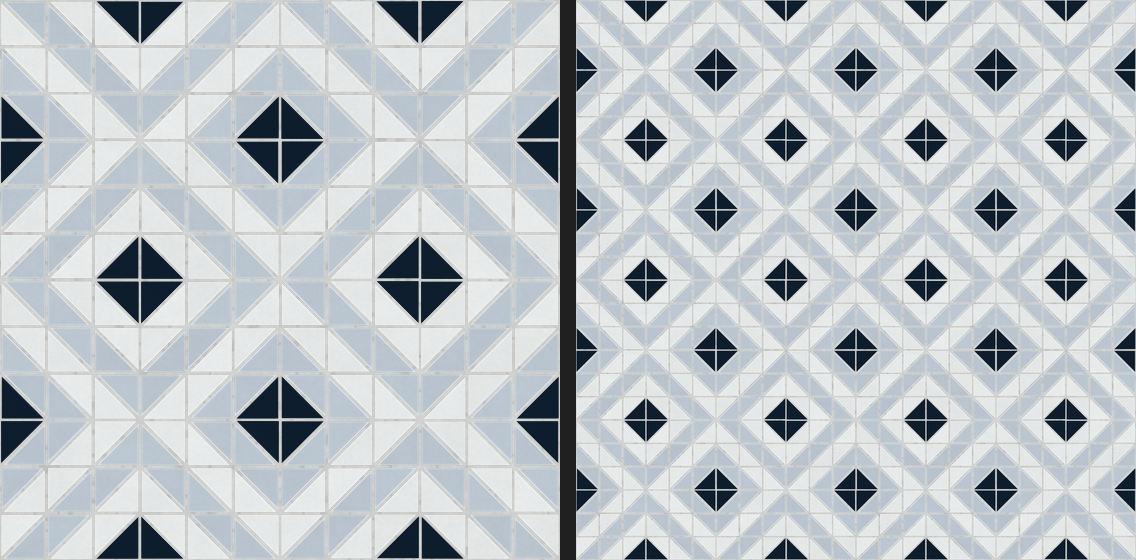
Left, the tile; right, the same tile 2 across and 2 down.
Give the GLSL for this pattern, as a Shadertoy shader.

```glsl
// Glazed triangle mosaic: nested diamonds of navy, white and pale blue tiles, 2 x 2 repeats.
// The plane is folded into one quadrant of a 6 x 6 cell repeat; each square cell is cut
// along its diagonal, and the diagonal band number picks the tile colour.

float hash(vec2 p) {
    return fract(sin(dot(p, vec2(127.1, 311.7))) * 43758.5453);
}

// Value noise that wraps every `period` lattice cells
float wrapNoise(vec2 p, float period) {
    vec2 i = floor(p), f = fract(p);
    f = f * f * (3.0 - 2.0 * f);
    vec2 a = mod(i, period), b = mod(i + 1.0, period);
    return mix(mix(hash(a), hash(vec2(b.x, a.y)), f.x),
               mix(hash(vec2(a.x, b.y)), hash(b), f.x), f.y);
}

// Rounded right triangle with legs on the axes, inset by the grout; negative inside
float triangleTile(vec2 f) {
    vec3 edges = vec3(0.031 - f, (f.x + f.y - 1.0) * 0.7071 + 0.029);
    vec3 k = edges + 0.016;
    return length(max(k, 0.0)) + min(max(k.x, max(k.y, k.z)), 0.0) - 0.016;
}

vec3 bandColor(float band) {
    if (band < 0.5 || band > 4.5) return vec3(0.055, 0.115, 0.175);
    return mod(band, 2.0) > 0.5 ? vec3(0.90, 0.91, 0.91) : vec3(0.725, 0.77, 0.81);
}

void mainImage(out vec4 fragColor, in vec2 fragCoord) {
    vec2 uv = fragCoord / iResolution.xy;
    vec2 p = uv * 12.0;
    float aa = 12.0 / min(iResolution.x, iResolution.y);

    // Fold around the white-ringed diamond; the blue-ringed one lies at (3, 3)
    vec2 q = abs(mod(p, 6.0) - vec2(3.0, 3.0));
    q.y = 3.0 - q.y;
    vec2 cell = floor(q), f = fract(q);

    // Split the cell into its inner and outer triangle
    float outer = step(1.0, f.x + f.y);
    f = mix(f, 1.0 - f, outer);
    float band = cell.x + cell.y + outer;

    // Slight misplacement and tone of each tile
    vec2 id = mod(floor(p), 12.0) + outer * vec2(17.0, 31.0);
    f += (vec2(hash(id + 3.0), hash(id + 7.0)) - 0.5) * 0.014;
    float d = triangleTile(f);

    float mottle = wrapNoise(uv * 36.0, 36.0) - 0.5;
    float grain = wrapNoise(uv * 240.0, 240.0) - 0.5;

    // Glaze, with a pale raised rim that is brightest along the diagonal
    vec3 tile = bandColor(band);
    float light = smoothstep(0.3, 0.6, tile.g);
    tile *= 1.0 + (hash(id) - 0.5) * 0.025 + mottle * 0.014 + grain * 0.016;
    float rim = smoothstep(-0.045, -0.012, d);
    float diagonal = smoothstep(0.84, 0.94, f.x + f.y);
    tile = mix(tile, vec3(0.95, 0.96, 0.96), rim * light * (0.22 + 0.4 * diagonal));

    // Grout, a little warm and uneven, with small dark pits
    float pits = smoothstep(0.72, 0.95, wrapNoise(uv * 96.0, 96.0));
    vec3 grout = vec3(0.815, 0.82, 0.812) * (1.0 + mottle * 0.04 + grain * 0.04);
    grout *= 1.0 - 0.08 * pits - 0.05 * (1.0 - smoothstep(0.0, 0.02, d));

    vec3 col = mix(tile, grout, smoothstep(-0.5 * aa, 0.5 * aa, d));
    fragColor = vec4(col, 1.0);
}
```
